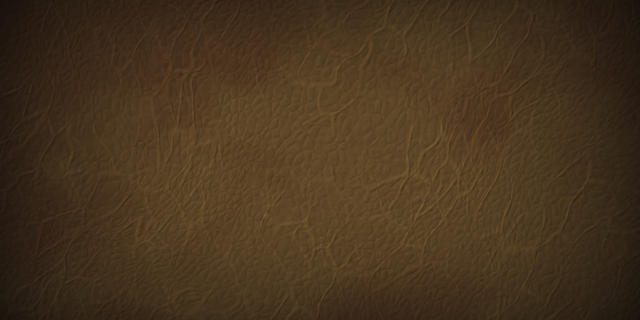
Write a WebGL 1 fragment shader that draws this texture.

```glsl
precision highp float;
uniform vec2 u_resolution;

// Hide colours
const vec3 TAN_BROWN = vec3(0.372, 0.280, 0.156);
const vec3 RED_BROWN = vec3(0.332, 0.228, 0.134);
const vec3 SHADOW_TINT = vec3(0.004, 0.004, 0.014);

// Grain and creases, in cells per canvas height
const float PEBBLE_SCALE = 42.0;
const float CREASE_SCALE = 13.0;
const float CROSS_SCALE = 10.0;
const float PEBBLE_STRETCH = 0.68;
const float CREASE_STRETCH = 0.38;
const float MAIN_ANGLE = 1.06;
const float CROSS_ANGLE = 1.95;
const float BROAD_WARP = 0.16;
const float SMALL_WARP = 0.022;

// Lighting
const vec2 LIGHT_DIR = vec2(-0.80, 0.60);
const float LIGHT_STEP = 0.0026;
const float RELIEF = 0.25;
const float CREASE_GLOW = 0.09;
const float SPECKLE = 0.07;
const vec2 EDGE_FALLOFF = vec2(0.58, 0.36);

vec2 hash2(vec2 cell) {
  vec3 h = fract(cell.xyx * vec3(0.1031, 0.1030, 0.0973));
  h += dot(h, h.yzx + 33.33);
  return fract((h.xx + h.yz) * h.zy);
}

float noise(vec2 p) {
  vec2 i = floor(p);
  vec2 f = p - i;
  f = f * f * (3.0 - 2.0 * f);
  float low = mix(hash2(i).x, hash2(i + vec2(1.0, 0.0)).x, f.x);
  float high = mix(hash2(i + vec2(0.0, 1.0)).x, hash2(i + 1.0).x, f.x);
  return mix(low, high, f.y);
}

float fbm(vec2 p) {
  float sum = 0.0;
  float gain = 0.5;
  for (int i = 0; i < 4; i++) {
    sum += gain * noise(p);
    p = mat2(1.6, 1.2, -1.2, 1.6) * p + 11.7;
    gain *= 0.5;
  }
  return sum / 0.9375;
}

// Gap between the two nearest cell centres: zero on cell borders
float cellGap(vec2 p) {
  vec2 i = floor(p);
  vec2 f = p - i;
  float nearest = 8.0;
  float second = 8.0;
  for (int y = -1; y <= 1; y++) {
    for (int x = -1; x <= 1; x++) {
      vec2 offset = vec2(float(x), float(y));
      float d = length(offset + hash2(i + offset) - f);
      second = min(second, max(nearest, d));
      nearest = min(nearest, d);
    }
  }
  return second - nearest;
}

// Rotates so that y runs along the angle, then lengthens cells that way
vec2 alongGrain(vec2 p, float angle, float stretch) {
  vec2 axis = vec2(cos(angle), sin(angle));
  return vec2(dot(p, vec2(axis.y, -axis.x)), dot(p, axis) * stretch) + 7.0;
}

float creaseLine(vec2 p, float angle, float scale) {
  float gap = cellGap(alongGrain(p, angle, CREASE_STRETCH) * scale);
  float strength = smoothstep(0.28, 0.72, noise(p * 7.0 + scale));
  return strength * (1.0 - smoothstep(0.0, 0.13, gap));
}

// x: surface height, y: crease amount
vec2 surface(vec2 p) {
  vec2 broad = vec2(noise(p * 2.3 + 3.0), noise(p * 2.3 + 29.0)) - 0.5;
  vec2 small = vec2(noise(p * 19.0 + 5.0), noise(p * 19.0 + 41.0)) - 0.5;
  vec2 q = p + BROAD_WARP * broad + SMALL_WARP * small;
  float gap = cellGap(alongGrain(q, MAIN_ANGLE, PEBBLE_STRETCH) * PEBBLE_SCALE);
  float pebble = smoothstep(0.0, 0.5, gap);
  float crease = creaseLine(q, MAIN_ANGLE, CREASE_SCALE);
  crease = max(crease, 0.65 * creaseLine(q, CROSS_ANGLE, CROSS_SCALE));
  float grain = noise(p * 75.0);
  return vec2(0.45 * pebble + 0.75 * crease + 0.45 * grain, crease);
}

void main() {
  vec2 uv = gl_FragCoord.xy / u_resolution;
  vec2 p = gl_FragCoord.xy / u_resolution.y;

  // Cloudy dye
  float dye = smoothstep(0.32, 0.68, fbm(p * vec2(2.6, 3.4) + 4.0));
  vec3 color = mix(TAN_BROWN, RED_BROWN, dye);

  // Raking light over the grain
  vec2 lit = surface(p - LIGHT_DIR * LIGHT_STEP);
  vec2 shaded = surface(p + LIGHT_DIR * LIGHT_STEP);
  float light = 1.0 + RELIEF * (lit.x - shaded.x);
  light += CREASE_GLOW * 0.5 * (lit.y + shaded.y);
  light += SPECKLE * (noise(p * 150.0) - 0.5);

  // Darkened borders
  vec2 fromCentre = abs(uv * 2.0 - 1.0);
  vec2 fade = 1.0 - EDGE_FALLOFF * pow(fromCentre, vec2(3.0, 2.6));
  float vignette = fade.x * fade.y;
  color = color * light * vignette + SHADOW_TINT * (1.0 - vignette);

  gl_FragColor = vec4(color, 1.0);
}
```
